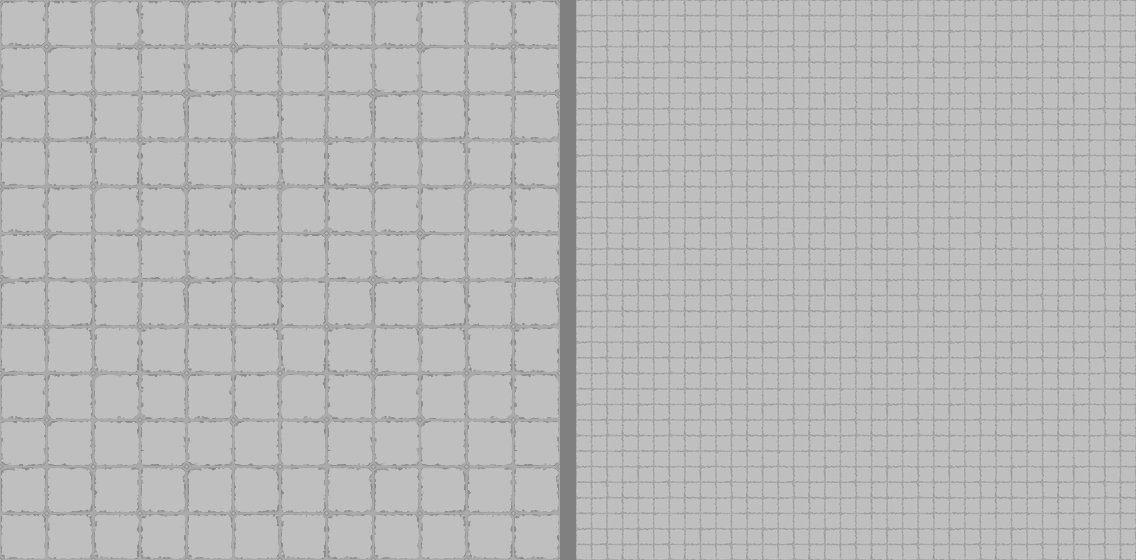
Left, the tile; right, the same tile 3 across and 3 down.
Give the GLSL for this pattern, as a three.js fragment shader.

```glsl
// Grey square tiles with worn, chipped rims, thin grout and small diamond insets
// on every other crossing. Each rim is a rounded-box distance, eaten away by
// hashed value noise whose tile seed repeats every few tiles, so it all wraps.

varying vec2 vUv;

const float TILES = 12.0;          // tiles across and up
const float WEAR_PERIOD = 4.0;     // tiles before the wear repeats
const float SOFT = 0.012;          // edge smoothing; lengths are in tiles

const float GROUT_HALF = 0.019;
const float CORNER_RADIUS = 0.10;
const float CHAMFER = 0.095;       // tile corner cut beside an inset
const float INSET_OUTER = 0.072;
const float INSET_INNER = 0.036;

const float RIM_DEPTH = 0.024;     // least worn depth
const float CHIP_DEPTH = 0.052;    // extra depth of the largest chips
const float CHIP_FREQ = 9.0;
const float GRAIN_FREQ = 23.0;

const vec3 FACE = vec3(0.75);
const vec3 GROUT = vec3(0.665);
const vec3 WORN = vec3(0.66);
const vec3 DARK = vec3(0.54);
const vec3 INSET = vec3(0.70);

float hash(vec2 p) {
  vec3 h = fract(vec3(p.xyx) * 0.1031);
  h += dot(h, h.yzx + 33.33);
  return fract((h.x + h.y) * h.z);
}

float valueNoise(vec2 p) {
  vec2 i = floor(p);
  vec2 f = fract(p);
  f = f * f * (3.0 - 2.0 * f);
  float low = mix(hash(i), hash(i + vec2(1.0, 0.0)), f.x);
  float high = mix(hash(i + vec2(0.0, 1.0)), hash(i + 1.0), f.x);
  return mix(low, high, f.y);
}

// 1 where value lies below limit, with a smoothed edge
float below(float value, float limit) {
  return 1.0 - smoothstep(limit - SOFT, limit + SOFT, value);
}

// Depth inside a unit tile with rounded corners; side is the gap to each edge
float roundedDepth(vec2 side) {
  vec2 corner = max(CORNER_RADIUS - side, 0.0);
  float straight = max(min(side.x, side.y) - CORNER_RADIUS, 0.0);
  return straight + CORNER_RADIUS - length(corner);
}

void main() {
  vec2 p = vUv * TILES;
  vec2 tile = floor(p);
  vec2 local = fract(p);
  vec2 side = 0.5 - abs(local - 0.5);

  // Insets sit on the crossings of even parity
  vec2 crossing = tile + step(0.5, local);
  float hasInset = 1.0 - mod(crossing.x + crossing.y, 2.0);
  float diamond = side.x + side.y;
  float depth = roundedDepth(side);
  float cut = (diamond - CHAMFER) * 0.7071;
  depth = mix(depth, min(depth, cut), hasInset);

  // Wear, seeded per tile
  vec2 seed = mod(tile, WEAR_PERIOD) * 41.0 + 7.0;
  float chip = valueNoise(local * CHIP_FREQ + seed);
  float grain = valueNoise(local * GRAIN_FREQ + seed + 211.0);
  float stain = valueNoise(local * CHIP_FREQ + seed + 467.0);
  float bite = smoothstep(0.35, 0.95, 0.7 * chip + 0.3 * grain);
  float wornDepth = RIM_DEPTH + CHIP_DEPTH * bite + 0.012 * grain;
  float darkness = smoothstep(0.25, 0.75, 0.65 * stain + 0.35 * grain);

  // Tile face, worn rim, grout
  vec3 color = mix(FACE, mix(WORN, DARK, darkness), below(depth, wornDepth));
  color = mix(color, GROUT, below(depth, GROUT_HALF));

  // Diamond inset: dark outline around a light centre
  float outline = below(diamond, INSET_OUTER) * hasInset;
  color = mix(color, mix(WORN, DARK, 0.6), outline);
  color = mix(color, INSET, below(diamond, INSET_INNER) * hasInset);

  gl_FragColor = vec4(color, 1.0);
}
```
